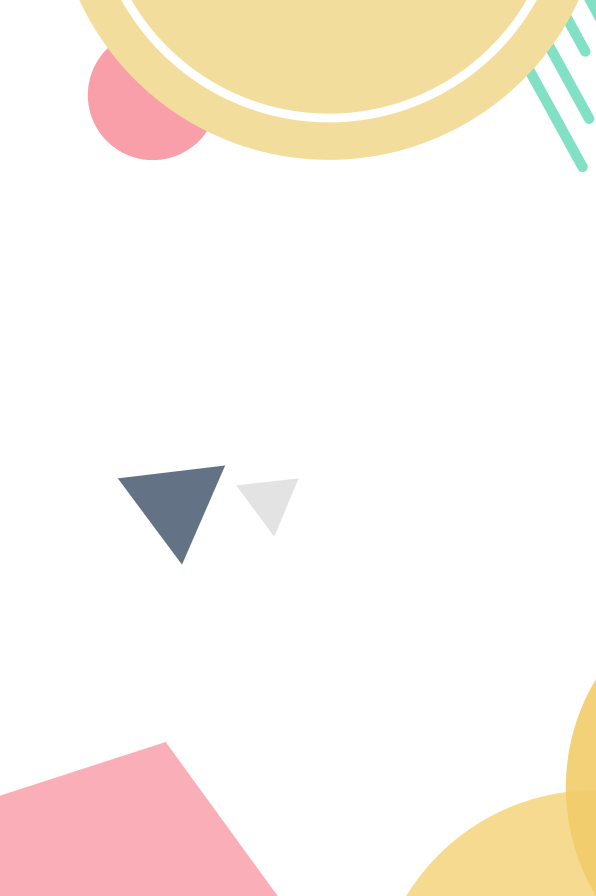
Write a Shadertoy shader that draws this background.

```glsl
// Flat geometric backdrop: pastel discs, triangles and slanted strokes on white.

float disc(vec2 p, vec2 centre, float radius) {
    return length(p - centre) - radius;
}

// Signed distance to the line a-b, positive on its left side
float edge(vec2 p, vec2 a, vec2 b) {
    vec2 e = normalize(b - a), v = p - a;
    return e.x * v.y - e.y * v.x;
}

// Corners run clockwise
float triangle(vec2 p, vec2 a, vec2 b, vec2 c) {
    return max(edge(p, a, b), max(edge(p, b, c), edge(p, c, a)));
}

// Parallel round-ended strokes falling from the top edge
float strokes(vec2 p) {
    vec2 q = vec2(p.x, 1.0 - p.y);
    vec2 along = normalize(vec2(0.482, 0.876));
    float s = dot(q, along);
    float across = dot(q, vec2(along.y, -along.x));
    vec4 ends = vec4(0.4766, 0.433, 0.3652, 0.352);
    float d = 1.0;
    for (int i = 0; i < 4; i++) {
        float offset = 0.4798 + 0.0324 * float(i);
        d = min(d, length(vec2(across - offset, max(s - ends[i], 0.0))) - 0.0058);
    }
    return d;
}

// Lay a colour over the canvas with a one-pixel soft edge
void paint(inout vec3 canvas, float d, vec3 colour, float alpha) {
    canvas = mix(canvas, colour, alpha * clamp(0.5 - d * iResolution.y, 0.0, 1.0));
}

void mainImage(out vec4 fragColor, in vec2 fragCoord) {
    vec2 p = fragCoord / iResolution.y;
    vec3 col = vec3(1.0);

    // Top: strokes and small disc behind the large ringed disc
    paint(col, strokes(p), vec3(0.51, 0.882, 0.773), 1.0);
    paint(col, disc(p, vec2(0.1706, 0.8939), 0.0726), vec3(0.973, 0.624, 0.667), 1.0);
    vec2 sun = vec2(0.3672, 1.1284);
    paint(col, disc(p, sun, 0.3068), vec3(0.949, 0.867, 0.616), 1.0);
    paint(col, abs(disc(p, sun, 0.2601)) - 0.0049, vec3(1.0), 1.0);

    // Middle: two small triangles
    paint(col, triangle(p, vec2(0.1315, 0.4661), vec2(0.2513, 0.4805), vec2(0.2031, 0.3698)),
          vec3(0.39, 0.45, 0.52), 1.0);
    paint(col, triangle(p, vec2(0.2637, 0.4583), vec2(0.3333, 0.4661), vec2(0.306, 0.401)),
          vec3(0.89), 1.0);

    // Bottom left: large corner wedge
    paint(col, triangle(p, vec2(-0.5547, -0.0677), vec2(0.1849, 0.1719), vec2(0.5599, -0.3438)),
          vec3(0.98, 0.686, 0.722), 1.0);

    // Bottom right: overlapping translucent discs
    paint(col, disc(p, vec2(0.664, -0.1289), 0.247), vec3(0.963, 0.856, 0.56), 1.0);
    paint(col, disc(p, vec2(0.8659, 0.1211), 0.2344), vec3(0.944, 0.8, 0.411), 0.9);

    fragColor = vec4(col, 1.0);
}
```
